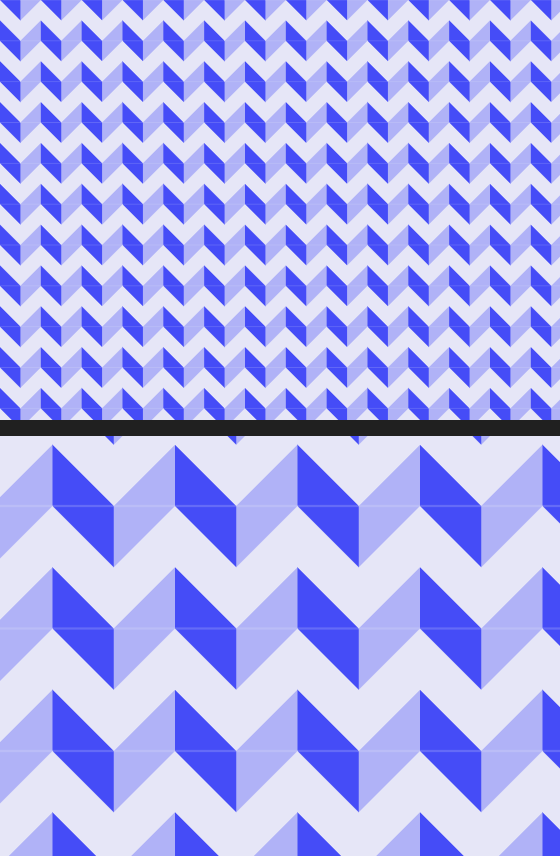
Top: the whole. Bottom: its middle third, enlarged.
Write a Shadertoy shader that draws this pattern.

```glsl
// Rows of folded zigzag ribbon in two blues on pale lavender, with faint tile seams.
#define TILE 0.097222           // tile side, as a share of the canvas height
#define PALE vec3(0.90, 0.90, 0.97)
#define LIGHT vec3(0.69, 0.70, 0.97)
#define DARK vec3(0.27, 0.30, 0.97)
#define SEAM_WIDTH 0.018        // in tiles
#define SEAM_STRENGTH 0.2

// Signed distance to a half-period stripe: positive for fract(x) in 0 to 0.5.
float stripe(float x) {
    return 0.25 - abs(fract(x + 0.25) - 0.5);
}

// Coverage of a pixel by a shape, from its signed distance.
float coverage(float dist, float pixel) {
    return clamp(dist / pixel + 0.5, 0.0, 1.0);
}

void mainImage(out vec4 fragColor, in vec2 fragCoord) {
    // Tile units, counted from the top left corner
    vec2 p = vec2(fragCoord.x, iResolution.y - fragCoord.y) / (iResolution.y * TILE);
    float pixel = 1.0 / (iResolution.y * TILE);

    // Zigzag ribbon, half a tile tall with 45 degree slopes
    float ribbonTop = 1.0 - abs(fract(p.x) - 0.5);
    float ribbon = coverage(stripe(p.y - ribbonTop) * 0.70711, pixel);

    // Falling folds are dark, rising folds are light
    vec3 fold = mix(LIGHT, DARK, coverage(stripe(p.x), pixel));

    // Hairline seam where tiles meet vertically
    float seamDist = abs(fract(p.y + 0.5) - 0.5);
    float seam = coverage(0.5 * SEAM_WIDTH - seamDist, pixel);
    fold = mix(fold, PALE, seam * SEAM_STRENGTH);

    fragColor = vec4(mix(PALE, fold, ribbon), 1.0);
}
```
